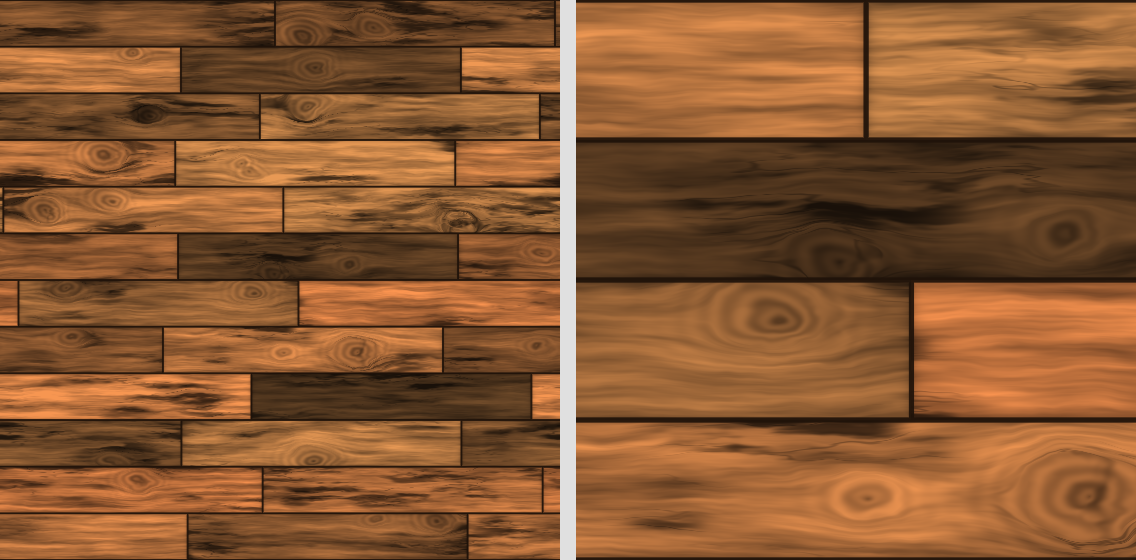
Left: the whole. Right: its middle third, enlarged.
Write a Shadertoy shader that draws this texture.

```glsl
// Plank floor: twelve rows of half-width boards with staggered joints.
// Stretched noise makes the grain, which flows around scattered ringed knots;
// each board has its own tone, tint and dark weathering streaks.

// Per row from the top: position of the first joint, tones of its two boards.
const vec3 ROWS[12] = vec3[12](
    vec3(.491, .60, .57), vec3(.323, .48, .91), vec3(.464, .81, .60),
    vec3(.313, .93, .83), vec3(.006, .84, .91), vec3(.318, .42, .67),
    vec3(.033, .68, .81), vec3(.291, .88, .60), vec3(.449, .38, .94),
    vec3(.324, .82, .58), vec3(.469, .84, .84), vec3(.335, .62, .78));

float hash(vec2 p) {
    return fract(sin(dot(p, vec2(127.1, 311.7))) * 43758.545);
}

float noise(vec2 p) {
    vec2 i = floor(p), f = fract(p);
    f = f * f * (3.0 - 2.0 * f);
    return mix(mix(hash(i), hash(i + vec2(1, 0)), f.x),
               mix(hash(i + vec2(0, 1)), hash(i + vec2(1, 1)), f.x), f.y);
}

float fbm(vec2 p) {
    float sum = 0.0, amp = 0.533;
    for (int i = 0; i < 4; i++) {
        sum += amp * noise(p);
        p = p * 2.03 + 7.7;
        amp *= 0.5;
    }
    return sum;
}

void mainImage(out vec4 fragColor, in vec2 fragCoord) {
    vec2 uv = fragCoord / iResolution.xy;

    // Board layout; p is measured in board heights, 6 by 1 per board
    float down = (1.0 - uv.y) * 12.0;
    float row = clamp(floor(down), 0.0, 11.0);
    vec3 info = ROWS[int(row)];
    float along = fract(uv.x - info.x) * 2.0;
    float side = floor(along);
    vec2 p = vec2(fract(along) * 6.0, down - row);
    vec2 board = vec2(side, row);
    vec2 seed = 40.0 * vec2(hash(board + 1.5), hash(board + 8.2));
    float tone = side < 0.5 ? info.y : info.z;

    // Knots push the grain aside and add wobbly rings
    float flow = p.y, rings = 0.0, core = 0.0, calm = 1.0;
    float wobble = fbm(p * vec2(1.5, 2.5) + seed) - 0.5;
    for (int k = 0; k < 2; k++) {
        vec2 id = board + float(k) * vec2(5.3, 9.1);
        float radius = 0.13 + 0.17 * hash(id + 2.0);
        float present = step(0.42, hash(id + 0.7));
        vec2 center = vec2(0.5 + 5.0 * hash(id + 4.0), 0.12 + 0.76 * hash(id + 7.0));
        vec2 d = (p - center) * vec2(0.62, 1.0) + 0.22 * wobble;
        float r2 = dot(d, d), R2 = radius * radius;
        float near = present * exp(-r2 / (R2 * 1.8));
        flow -= present * d.y * R2 / max(r2, R2);
        rings += near * sin(sqrt(r2) * 58.0 + wobble * 9.0);
        core += present * exp(-r2 / (R2 * 0.22));
        calm *= 1.0 - 0.6 * near;
    }

    // Grain from broad bands down to fine fibres
    vec2 g = vec2(p.x, flow + 0.1 * wobble) + seed;
    float broad = fbm(g * vec2(0.6, 3.5)) - 0.5;
    float streak = fbm(g * vec2(0.9, 13.0) + 19.0) - 0.5;
    float fibre = noise(g * vec2(2.5, 42.0)) - 0.5;
    float value = 1.02 + calm * (0.65 * broad + 0.75 * streak + 0.13 * fibre);
    value += 0.13 * rings - 0.32 * min(core, 1.0);

    // Weathering: smoky patches broken into streaks, and thin dark cracks
    float patches = smoothstep(0.45, 0.72, fbm(g * vec2(0.5, 2.2) + 31.0));
    float smoke = smoothstep(0.40, 0.68, fbm(g * vec2(1.3, 10.0) + 53.0));
    value *= 1.0 - patches * (0.12 + 0.55 * smoke);
    float crack = abs(fbm(g * vec2(0.7, 7.0) + 71.0) - 0.5);
    value *= 1.0 - 0.28 * patches * (1.0 - smoothstep(0.0, 0.03, crack));
    value *= 0.94 + 0.12 * fbm(p * vec2(2.0, 3.0) + seed + 11.0);

    // Tint runs from olive brown to warm orange
    vec3 pigment = mix(vec3(0.80, 0.54, 0.30), vec3(0.89, 0.52, 0.28),
                       hash(board + 3.3) * smoothstep(0.3, 0.8, tone));
    vec3 color = pigment * clamp(tone * value, 0.12, 1.12);

    // Dark seams with softly shaded board edges
    vec2 gap = min(p, vec2(6.0, 1.0) - p);
    float edge = min(gap.x, gap.y);
    float px = 12.0 / iResolution.y;
    color *= 1.0 - 0.28 * exp(-edge * 28.0);
    float seam = 1.0 - smoothstep(0.018 - 0.5 * px, 0.018 + 0.7 * px, edge);
    color = mix(color, vec3(0.12, 0.07, 0.035), 0.92 * seam);

    fragColor = vec4(color, 1.0);
}
```
